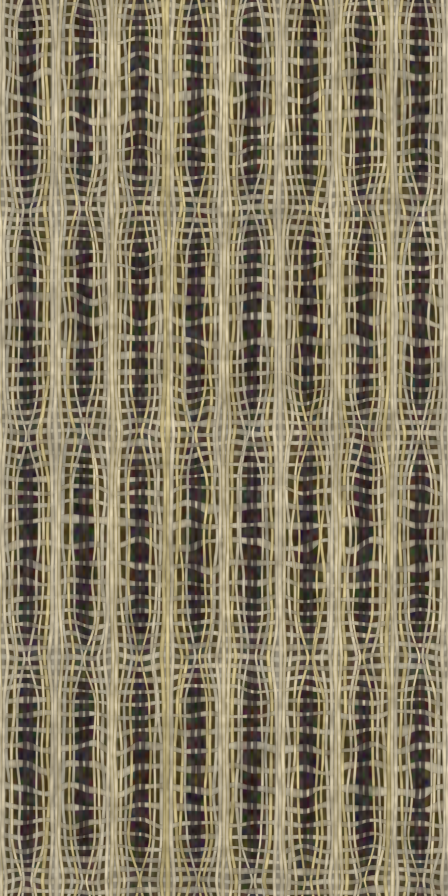
A Shadertoy shader for this texture:

```glsl
const vec2 REPEATS = vec2(8.0, 4.0);
const float CELL_ASPECT = 4.0;
const float BAND_PHASE = 0.068;
const float WEFTS_PER_ROW = 16.0;
const float TAU = 6.2831853;

const vec3 SHADOW = vec3(0.20, 0.17, 0.17);
const vec3 BROWN = vec3(0.32, 0.27, 0.13);
const vec3 GREY = vec3(0.43, 0.40, 0.34);
const vec3 OLIVE = vec3(0.55, 0.49, 0.30);
const vec3 STONE = vec3(0.55, 0.52, 0.45);
const vec3 PALE = vec3(0.68, 0.66, 0.59);
const vec3 CREAM = vec3(0.80, 0.75, 0.63);

float hash(vec2 p) {
    p = fract(p * vec2(0.1031, 0.1137));
    p += dot(p, p.yx + 33.33);
    return fract((p.x + p.y) * p.x * 17.0);
}

float noise(vec2 p) {
    vec2 i = floor(p), f = fract(p);
    f = f * f * (3.0 - 2.0 * f);
    i += 100.0;
    return mix(mix(hash(i), hash(i + vec2(1, 0)), f.x),
               mix(hash(i + vec2(0, 1)), hash(i + vec2(1, 1)), f.x), f.y);
}

float strand(float d, float halfWidth, float soft) {
    return 1.0 - smoothstep(halfWidth - soft, halfWidth + soft, abs(d));
}

// Rounded yarn: darker flanks and a light crown
vec3 yarn(float d, float halfWidth, vec3 crown, vec3 flank) {
    float r = clamp(d / halfWidth, -1.0, 1.0);
    return mix(crown, flank, 0.85 * r * r);
}

// Dark openings behind the weave
vec3 backing(vec2 q, float bundleDist, float open) {
    vec3 hole = mix(SHADOW, BROWN, 0.4 * noise(q * vec2(9.0, 5.0)));
    hole += 0.14 * (vec3(noise(q * 8.0), noise(q * 8.0 + 31.0), noise(q * 8.0 + 67.0)) - 0.5);
    vec3 gap = mix(hole, BROWN, 0.7 * (1.0 - smoothstep(0.22, 0.38, bundleDist)));
    gap = mix(gap, GREY, 0.3 * (1.0 - open));
    return mix(STONE, gap, smoothstep(0.06, 0.13, bundleDist));
}

void mainImage(out vec4 fragColor, in vec2 fragCoord) {
    vec2 p = fragCoord / iResolution.xy * REPEATS;
    p.y -= BAND_PHASE;
    vec2 q = p * vec2(1.0, CELL_ASPECT);
    float soft = 0.008 + 0.35 * REPEATS.x / iResolution.x;

    float bandDist = abs(fract(p.y + 0.5) - 0.5);
    float open = smoothstep(-0.05, 0.22, bandDist);
    float column = floor(p.x + 0.5);
    float bundleDist = abs(p.x - column);
    vec3 color = backing(q, bundleDist, open);

    // Horizontal yarns, crowded at each band and uneven along their length
    float s = p.y * WEFTS_PER_ROW + 0.9 * sin(TAU * p.y);
    s += 0.65 * (noise(q * vec2(2.4, 2.0)) - 0.5);
    float weft = floor(s + 0.5);
    float weftDist = s - weft;
    float weftWidth = mix(0.27, 0.17, open) + 0.12 * (noise(vec2(q.x * 4.0, weft * 3.0)) - 0.5);
    float weftMask = strand(weftDist, weftWidth, soft * 3.4);
    vec3 weftCrown = mix(PALE, CREAM, noise(vec2(q.x * 2.0, weft)));
    float weftFade = 0.55 + 0.45 * noise(vec2(q.x * 6.0, weft * 5.0 + 20.0));
    color = mix(color, yarn(weftDist, weftWidth, weftCrown, STONE), weftMask * weftFade);

    // Thin dark yarns down the middle of each opening
    float middle = 0.5 - bundleDist;
    float wave = 0.02 * (noise(vec2(q.y * 5.0, column)) - 0.5);
    float darkYarn = strand(middle - 0.055 - wave, 0.036, soft);
    color = mix(color, SHADOW, darkYarn * open * 0.7);

    // Vertical yarns, gathered into bundles and crossing near the bands
    for (int j = -1; j <= 1; j++) {
        float bundle = column + float(j);
        for (int i = -4; i <= 4; i++) {
            float k = float(i);
            float rank = abs(k);
            float id = bundle * 9.0 + k;
            float gathered = sign(k) * (0.087 * rank - 0.025);
            float spread = mix(k * 0.118, gathered, open);
            float sway = mix(0.13, 0.075, open) * (rank < 1.5 ? 0.5 : 1.0);
            float wobble = sway * (noise(vec2(q.y * 1.3, id * 7.0)) - 0.5);
            float x = p.x - bundle - spread - wobble;
            float halfWidth = 0.039 - 0.0035 * rank;
            halfWidth *= 0.8 + 0.35 * noise(vec2(q.y * 1.6, id * 3.0 + 50.0));
            float tone = hash(vec2(id + 150.0, 11.0));
            vec3 crown = mix(PALE, CREAM, smoothstep(0.0, 0.5, tone + 0.3 * step(rank, 1.5)));
            crown -= vec3(0.02, 0.03, 0.10) * step(0.75, tone);
            crown *= 0.86 + 0.24 * noise(vec2(q.y * 3.5, id * 5.0));
            vec3 flank = mix(STONE, OLIVE, step(0.45, tone));
            float under = mod(k + weft, 2.0) * (rank > 1.5 ? 0.6 : 0.12);
            float mask = strand(x, halfWidth, soft) * (1.0 - under * weftMask);
            color = mix(color, yarn(x, halfWidth, crown, flank), mask * 0.95);
        }
    }

    // Uneven fading and fibre grain
    color *= 0.94 + 0.10 * noise(q * vec2(1.7, 1.1) + 40.0);
    color += 0.12 * (noise(q * vec2(18.0, 9.0)) - 0.5);
    fragColor = vec4(clamp(color, 0.0, 1.0), 1.0);
}
```
